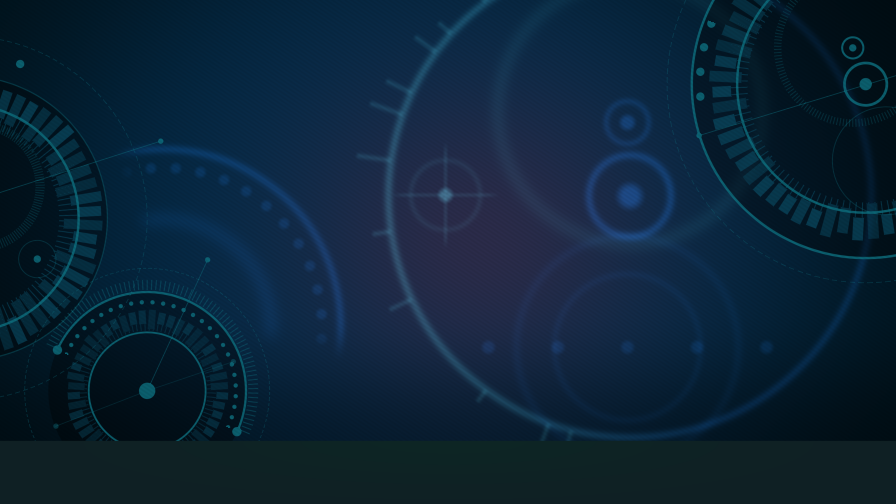
A Shadertoy shader for this background:

```glsl
// Dark blue backdrop of technical dials: soft rings in the middle, crisp
// toothed gears at three corners and a flat floor strip. All parts are
// distance functions or polar repeats, in units of canvas height.

#define FLOOR_TOP 0.125
#define EDGE vec3(0.0, 0.065, 0.095)
#define BLUE vec3(0.015, 0.165, 0.28)
#define PURPLE vec3(0.18, 0.165, 0.28)
#define GROUND vec3(0.06, 0.125, 0.14)
#define TEAL vec3(0.05, 0.43, 0.49)
#define TOOTH vec3(0.035, 0.28, 0.37)
#define SOFT_BLUE vec3(0.03, 0.13, 0.26)
#define SOFT_GRAY vec3(0.06, 0.15, 0.15)
#define HATCH 0.035
#define TAU 6.2831853

float hash(float n) { return fract(sin(n * 127.1) * 43758.5453); }

// Antialiased shapes
float fill(float d) { return 1.0 - smoothstep(-0.6, 0.8, d * iResolution.y); }
float ring(vec2 p, float r, float w) { return fill(abs(length(p) - r) - w); }
float disc(vec2 p, float r) { return fill(length(p) - r); }

// Out-of-focus shapes
float softRing(vec2 p, float r, float w) {
    float d = (length(p) - r) / w;
    return exp(-d * d);
}
float softDisc(vec2 p, float r) { return 1.0 - smoothstep(r * 0.5, r * 1.5, length(p)); }

// Thin spoke with a dot at its far end
float spoke(vec2 p, vec2 a, vec2 b) {
    vec2 ab = b - a;
    float t = clamp(dot(p - a, ab) / dot(ab, ab), 0.0, 1.0);
    return 0.6 * disc(p - a - ab * t, 0.0006) + disc(p - b, 0.005);
}

// Polar cell: x = offset along the arc, y = radius, z = cell index
vec3 polar(vec2 p, float n) {
    float a = (atan(p.y, p.x) / TAU + 0.5) * n, r = length(p);
    return vec3((fract(a) - 0.5) * TAU * r / n, r, floor(a));
}
float facing(vec2 p, vec2 dir) { return dot(normalize(p + 1e-5), dir); }
float beads(vec2 p, float r, float n, float size) {
    return disc(polar(p, n).xy - vec2(0, r), size);
}
float ticks(vec2 p, float r0, float r1, float n) {
    vec3 q = polar(p, n);
    return fill(max(abs(q.x) - 0.0008, max(r0 - q.y, q.y - r1)));
}

// Toothed band and dashed orbit: x = lines, y = teeth, z = body
vec3 gear(vec2 p, float r0, float r1, float n, float orbit, float body) {
    vec3 q = polar(p, n);
    float h = hash(q.z + n), outer = mix(r1, r0, 0.18 * hash(q.z + 7.0));
    float block = max(mix(r0, r1, 0.45 * h) - q.y, q.y - outer);
    block = fill(max(abs(q.x) - 2.0 * r1 / n, block)) * (0.55 + 0.45 * h);
    float bars = 0.8 * ticks(p, r0, mix(r0, r1, 0.6), n * 2.0);
    float dashed = ring(p, orbit, 0.0006) * step(abs(polar(p, 140.0).x), 0.014 * orbit);
    return vec3(0.4 * dashed, max(block, bars), disc(p, body));
}

vec3 backdrop(vec2 p) {
    vec2 v = (p - vec2(0.87, 0.56)) / vec2(0.88, 0.72);
    vec2 u = (p - vec2(0.95, 0.53)) / vec2(0.36, 0.32);
    vec3 col = mix(EDGE, BLUE, exp(-1.3 * dot(v, v) * dot(v, v)));
    col = mix(col, PURPLE, 0.9 * exp(-dot(u, u)));
    return col * mix(0.7, 1.0, smoothstep(0.12, 0.38, p.y));
}

vec3 softDials(vec2 p) {
    // Large dial with scattered ticks on its left side
    vec2 b = p - vec2(1.25, 0.611);
    vec3 q = polar(b, 64.0);
    float left = smoothstep(0.25, -0.45, b.x), end = 0.51 + 0.045 * hash(q.z);
    float tick = exp(-q.x * q.x / 3e-5) * smoothstep(0.475, 0.485, q.y)
        * smoothstep(end, end - 0.01, q.y) * step(0.5, hash(q.z + 3.0));
    vec3 glow = mix(SOFT_BLUE * 0.5, SOFT_GRAY, left) * softRing(b, 0.479, 0.009);
    float gray = 0.6 * tick * smoothstep(0.0, -0.15, b.x);

    // Nested rings and hubs
    vec2 cap = b - vec2(-0.005, 0.146);
    gray += 0.3 * softRing(b - vec2(0, 0.167), 0.262, 0.018);
    float blue = 0.65 * softRing(b, 0.081, 0.009) + 0.9 * softDisc(b, 0.023);
    blue += 0.4 * softRing(cap, 0.042, 0.007) + 0.7 * softDisc(cap, 0.014);

    // Crosshair
    vec2 x = p - vec2(0.884, 0.613), m = abs(x);
    float arm = smoothstep(0.007, 0.0, min(m.x, m.y)) * smoothstep(0.11, 0.08, max(m.x, m.y));
    gray += 0.3 * softRing(x, 0.069, 0.006) + 1.4 * softDisc(x, 0.013) + 0.4 * arm;

    // Lower dial with a row of dots
    vec2 l = b + vec2(0.005, 0.3);
    blue += 0.16 * (softRing(l, 0.145, 0.008) + softRing(l, 0.22, 0.01));
    for (int i = -2; i <= 2; i++) blue += 0.4 * softDisc(l - vec2(0.138 * float(i), 0), 0.012);

    // Beaded arc at the left
    vec2 a = p - vec2(0.324, 0.352);
    float arc = 0.55 * softRing(a, 0.352, 0.009) + 0.25 * softRing(a, 0.213, 0.02);
    arc += 0.4 * softDisc(polar(a, 40.0).xy - vec2(0, 0.315), 0.01);
    blue += arc * smoothstep(0.5, 0.7, facing(a, vec2(0.67, 0.74)));
    return glow + SOFT_GRAY * gray + SOFT_BLUE * blue;
}

vec3 crispGears(vec2 p) {
    // Left
    vec2 g = p - vec2(-0.069, 0.567), s = p - vec2(0.074, 0.486);
    vec3 sum = gear(g, 0.187, 0.278, 58.0, 0.361, 0.282);
    float k = ring(g, 0.225, 0.0022) + 0.5 * ring(g, 0.282, 0.001);
    k += 0.35 * ticks(g - vec2(0.027, 0.063), 0.113, 0.13, 150.0);
    k += 0.4 * ring(s, 0.037, 0.0007) + disc(s, 0.007);
    k += spoke(p, vec2(0, 0.618), vec2(0.319, 0.72)) + disc(p - vec2(0.04, 0.873), 0.008);

    // Lower, with a beaded half circle
    g = p - vec2(0.292, 0.2245);
    vec2 o = vec2(0), tip = vec2(0.178, -0.081);
    sum += gear(g, 0.12, 0.162, 48.0, 0.243, 0.196) * vec3(1, 0.7, 1);
    float arc = ring(g, 0.196, 0.002) + beads(g, 0.176, 52.0, 0.004) + 0.5 * ticks(g, 0.201, 0.22, 150.0);
    k += arc * step(0.0, facing(g, vec2(0.415, 0.91))) + ring(g, 0.116, 0.0016) + disc(g, 0.016);
    k += spoke(g, o, vec2(0.12, 0.26)) + 0.5 * spoke(g, o, vec2(0.171, 0.058));
    k += 0.5 * spoke(g, o, vec2(-0.181, -0.07)) + disc(g + tip, 0.009) + disc(g - tip, 0.009);

    // Upper right
    g = p - vec2(1.7176, 0.833);
    s = p - vec2(1.692, 0.905);
    sum += gear(g, 0.235, 0.312, 60.0, 0.394, 0.345);
    k += ring(g, 0.345, 0.0022) + ring(g, 0.255, 0.0022) + ring(g, 0.042, 0.0025) + disc(g, 0.012);
    k += step(0.955, facing(g, vec2(-0.99, 0.1))) * beads(g, 0.329, 42.0, 0.008);
    k += 0.35 * ticks(s, 0.142, 0.156, 150.0) + ring(s, 0.021, 0.0018) + disc(s, 0.007);
    k += 0.4 * ring(g - vec2(0.041, -0.152), 0.107, 0.0007);
    k += spoke(p, vec2(1.778, 0.85), vec2(1.387, 0.731));
    return min(sum + vec3(k, 0, 0), 1.0);
}

void mainImage(out vec4 fragColor, in vec2 fragCoord) {
    vec2 p = fragCoord / iResolution.y;
    vec3 gears = crispGears(p);
    vec3 col = (backdrop(p) + softDials(p)) * (1.0 - 0.35 * gears.z);
    col = mix(mix(col, TOOTH, 0.75 * gears.y), TEAL, 0.8 * gears.x);

    // Diagonal hatching, then the floor strip
    col *= 1.0 + HATCH * sin((p.x + p.y * 1.5) * TAU * 80.0);
    vec2 f = (p - vec2(0.89, FLOOR_TOP)) / vec2(0.5, 0.08);
    vec3 ground = GROUND + vec3(-0.01, 0.02, 0) * exp(-dot(f, f));
    fragColor = vec4(mix(col, ground, fill(p.y - FLOOR_TOP)), 1.0);
}
```
